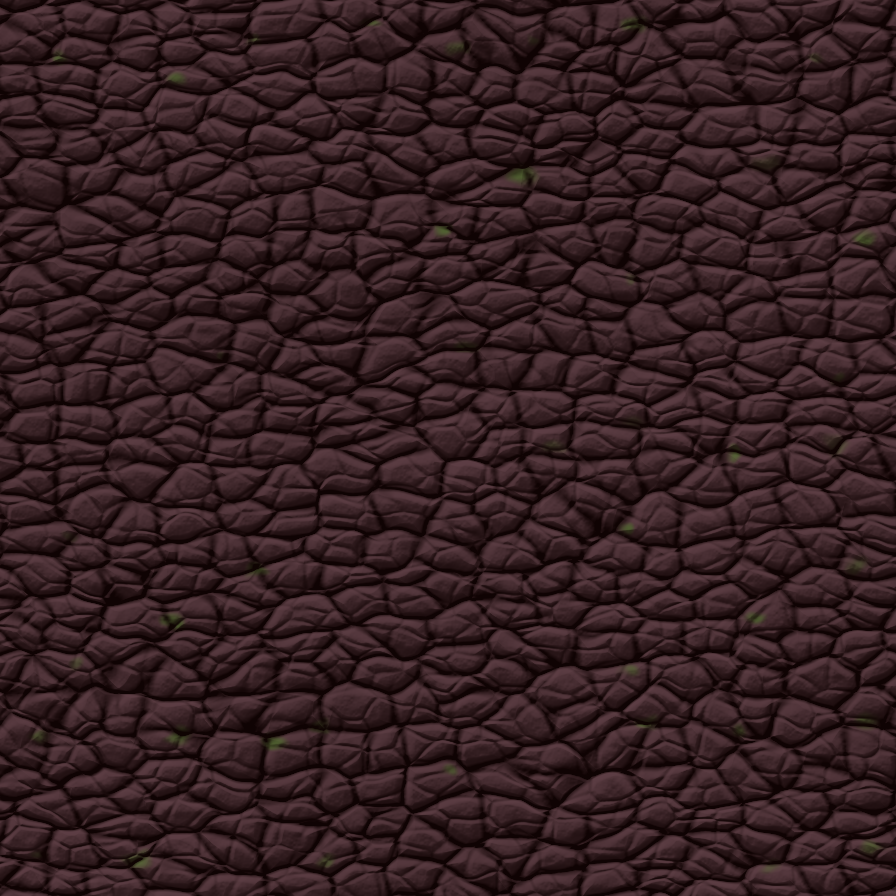
Write a three.js fragment shader that draws this texture.

```glsl
// Dark wine-red leather: flattened pebbles split by wavy creases, with rare olive stains.
// Two warped cellular layers and fine noise form a height field, which is
// lit by its slope towards a light above; the tone then picks the colour.

#define PEBBLES vec2(17.0, 27.0)   // coarse cells across and up
#define FOLDS vec2(27.0, 40.0)     // finer, slanted cells
#define LIGHT_DIR vec2(-0.35, 0.94)
#define LIGHT_STEP 0.0016          // slope sampling distance
#define RELIEF 0.022               // slope to brightness
#define WARP 0.016                 // waviness of the creases
#define GRAIN 0.045                // height of the skin grain
#define STAIN_GRID 9.0
#define STAIN_SHARE 0.42           // share of grid cells with a stain
#define SHADOW_COLOR vec3(0.06, 0.01, 0.01)
#define LIT_COLOR vec3(0.36, 0.24, 0.265)
#define STAIN_TINT vec3(0.95, 1.75, 0.8)

varying vec2 vUv;

vec2 hash2(vec2 p) {
  vec3 q = fract(p.xyx * vec3(0.1031, 0.1030, 0.0973));
  q += dot(q, q.yzx + 33.33);
  return fract((q.xx + q.yz) * q.zy);
}

float noise(vec2 p) {
  vec2 cell = floor(p);
  vec2 f = fract(p);
  f = f * f * (3.0 - 2.0 * f);
  float low = mix(hash2(cell).x, hash2(cell + vec2(1.0, 0.0)).x, f.x);
  float high = mix(hash2(cell + vec2(0.0, 1.0)).x, hash2(cell + 1.0).x, f.x);
  return mix(low, high, f.y);
}

// Distances to the nearest and second nearest scattered points
vec2 cellular(vec2 p) {
  vec2 cell = floor(p);
  vec2 f = fract(p);
  vec2 nearest = vec2(8.0);
  for (int y = -1; y <= 1; y++) {
    for (int x = -1; x <= 1; x++) {
      vec2 offset = vec2(float(x), float(y));
      vec2 delta = offset + 0.08 + 0.84 * hash2(cell + offset) - f;
      float d = dot(delta, delta);
      nearest.y = min(nearest.y, max(nearest.x, d));
      nearest.x = min(nearest.x, d);
    }
  }
  return sqrt(nearest);
}

// Returns height in x and crease darkness in y
vec2 leather(vec2 p) {
  vec2 broad = vec2(noise(p * 8.0 + 3.0), noise(p * 8.0 + 41.0)) - 0.5;
  vec2 tight = vec2(noise(p * 38.0 + 17.0), noise(p * 38.0 + 71.0)) - 0.5;
  vec2 q = p + WARP * (broad * vec2(1.0, 1.5) + tight * 0.55);

  vec2 pebble = cellular(q * PEBBLES + 5.0);
  vec2 fold = cellular(mat2(0.90, 0.32, -0.38, 0.95) * (q * FOLDS) + 60.0);
  float pebbleEdge = pebble.y - pebble.x;
  float foldEdge = fold.y - fold.x;
  float foldDepth = 0.35 + 0.65 * noise(p * 22.0 + 9.0);

  float height = 0.55 * smoothstep(0.0, 0.45, pebbleEdge);
  height -= 0.85 * pebble.x * pebble.x;
  height += foldDepth * (0.26 * smoothstep(0.0, 0.32, foldEdge) - 0.22 * fold.x * fold.x);

  // Small wrinkles and skin grain
  height += 0.16 * noise(q * vec2(65.0, 95.0));
  height += GRAIN * (noise(p * 210.0) + 0.5 * noise(p * 390.0 + 13.0));

  float crease = 0.42 * (1.0 - smoothstep(0.0, 0.2, pebbleEdge));
  crease += 0.22 * foldDepth * (1.0 - smoothstep(0.0, 0.17, foldEdge));
  return vec2(height, crease);
}

// Soft, ragged patches scattered on a loose grid
float stains(vec2 p) {
  vec2 ragged = p + 0.012 * (vec2(noise(p * 60.0), noise(p * 60.0 + 29.0)) - 0.5);
  vec2 g = ragged * STAIN_GRID;
  vec2 cell = floor(g);
  vec2 random = hash2(cell + 131.0);
  vec2 center = 0.2 + 0.6 * hash2(cell + 211.0);
  vec2 radius = mix(vec2(0.10, 0.07), vec2(0.19, 0.12), random.y);
  float d = length((fract(g) - center) / radius);
  float strength = mix(0.4, 1.0, hash2(cell + 307.0).x);
  return step(random.x, STAIN_SHARE) * strength * (1.0 - smoothstep(0.15, 1.0, d));
}

void main() {
  vec2 surface = leather(vUv);
  float towardsLight = leather(vUv + LIGHT_STEP * LIGHT_DIR).x;
  float slope = RELIEF * (surface.x - towardsLight) / LIGHT_STEP;

  // Compress the slope so lit rims stay matte
  float tone = 0.59 + 0.52 * slope / (1.0 + abs(slope)) - surface.y;
  tone += 0.08 * (noise(vUv * 6.0 + 90.0) - 0.5);
  vec3 color = mix(SHADOW_COLOR, LIT_COLOR, clamp(tone, 0.0, 1.0));

  color *= mix(vec3(1.0), STAIN_TINT, stains(vUv));
  gl_FragColor = vec4(color, 1.0);
}
```
